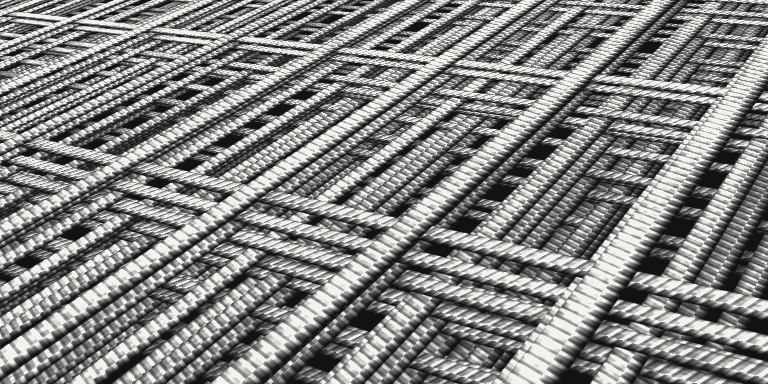
Reproduce this pattern procedurally as a WebGL 2 fragment shader.

```glsl
#version 300 es
precision highp float;
// Stacked sheets of ribbed steel mesh seen in perspective. The canvas is
// projected onto the top sheet; each lower sheet is the same grid scaled about
// the point under the camera, and sheets are composited front to back.

uniform vec2 u_resolution;
out vec4 outColor;

float hash(vec2 p) {
    return fract(sin(dot(p, vec2(127.1, 311.7))) * 43758.5453);
}

float noise(vec2 p) {
    vec2 i = floor(p), f = fract(p);
    f = f * f * (3.0 - 2.0 * f);
    return mix(mix(hash(i), hash(i + vec2(1, 0)), f.x),
               mix(hash(i + vec2(0, 1)), hash(i + vec2(1, 1)), f.x), f.y);
}

// Parallel bars, one per unit of 'across'.
// Returns brightness, coverage and the shadow left on bars underneath.
vec3 bars(float across, float along, float halfWidth, float ribCount, float seed) {
    float pixel = fwidth(across);
    float id = floor(across + 0.5);
    float rnd = hash(vec2(id, seed));
    float d = across - id + (rnd - 0.5) * 0.1 * min(seed, 1.0);
    float t = d / halfWidth;
    float coverage = clamp((halfWidth - abs(d)) / pixel + 0.5, 0.0, 1.0);

    // Round section, lit from the side where t is negative
    float n = sqrt(max(1.0 - t * t, 0.0));
    float light = 1.05 * pow(max(0.85 * n - 0.4 * t, 0.0), 1.5);

    // Narrow slanted ribs, each with a shaded foot, on both sides of the seam
    float ribDetail = 1.0 - smoothstep(0.3, 0.7, fwidth(along * ribCount));
    float phase = along * ribCount + rnd * 7.0 + 0.45 * t + 0.4 * step(0.2, t);
    float wave = sin(6.2832 * phase);
    float rib = smoothstep(0.1, 0.95, wave);
    float foot = smoothstep(0.2, 1.0, sin(6.2832 * phase - 1.9));
    light *= 1.0 + ribDetail * (0.45 * rib - 0.38 * foot - 0.06);
    light += 0.22 * ribDetail * rib * n;

    // Seam, mill scale and differences between bars
    light += 0.16 * exp(-pow((t - 0.2) * 8.0, 2.0));
    float scale = noise(vec2(along * ribCount * 2.3, t * 4.0 + rnd * 50.0));
    float stain = noise(vec2(along * ribCount * 0.25, t + rnd * 90.0));
    light *= 0.55 + 0.5 * scale + 0.35 * stain;
    light *= 0.85 + 0.35 * rnd;

    float shadow = 1.0 - 0.55 * (1.0 - smoothstep(0.9, 2.0, abs(t - 0.4)));
    return vec3(light, coverage, shadow);
}

void main() {
    vec2 p = gl_FragCoord.xy / u_resolution.y;

    // Canvas to mesh plane: long bars at whole x, cross bars at whole y
    mat3 view = mat3(0.2428, -0.113, -0.0891,
                     0.6924, 0.4847, 0.2427,
                     0.052, 0.635, 1.0);
    vec3 h = inverse(view) * vec3(p, 1.0);
    vec2 mesh = h.xy / h.z;
    vec2 cameraFoot = vec2(5.64, -2.05);

    float tone = 0.0, open = 1.0, shade = 1.0;
    for (int i = 0; i < 12; i++) {
        float k = float(i);
        float below = min(k, 1.0);
        vec2 slip = vec2(hash(vec2(k, 3.0)), hash(vec2(k, 8.0))) - 0.5;
        vec2 q = cameraFoot + (mesh - cameraFoot) * (1.0 + 0.037 * k);
        q += slip * vec2(0.34, 0.05) * below;
        float depthDim = 1.22 * exp(-0.06 * k);

        // Long bars lie over the cross bars of the same sheet
        vec3 longBar = bars(q.x, q.y, 0.092 - 0.018 * below, 32.0, k);
        tone += open * longBar.y * min(longBar.x * shade * depthDim, 1.0);
        open *= 1.0 - longBar.y;
        shade *= mix(1.0, longBar.z, 0.5);

        vec3 crossBar = bars(-q.y, q.x, 0.034 - 0.003 * below, 17.0, k * 1.37);
        tone += open * crossBar.y * min(crossBar.x * shade * depthDim, 1.0);
        open *= 1.0 - crossBar.y;
        shade *= mix(1.0, crossBar.z, 0.5);
    }

    vec3 steel = mix(vec3(0.07), vec3(0.95, 0.95, 0.935), clamp(tone, 0.0, 1.0));
    outColor = vec4(steel, 1.0);
}
```
